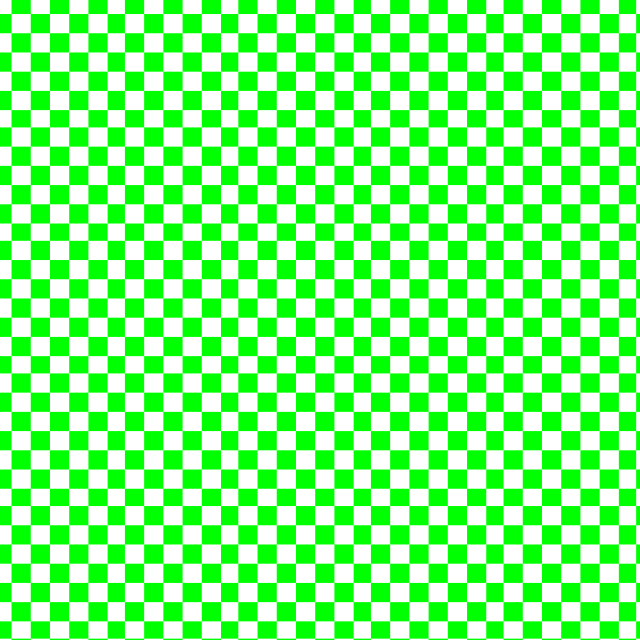
Give the GLSL for this pattern, as a WebGL 1 fragment shader.

```glsl
precision highp float;

uniform vec2 u_resolution;

const vec3 WHITE = vec3(1.0);
const vec3 GREEN = vec3(0.0, 1.0, 0.0);
const float GRID_STEPS = 333.0;          // snapping steps across the canvas
const float CELL_SIZE = 9.852;           // mean checker side, in steps
const float FIRST_EDGE = 5.76;           // first edge before snapping, in steps
const vec2 OFFSET = vec2(0.0, 1.3);      // board offset from the top left, in steps

// Signed square wave per axis, flipping at edges snapped to whole steps,
// so that an occasional row or column is slightly narrower.
vec2 snappedWave(vec2 p, vec2 pixelSize) {
  vec2 index = floor((p - FIRST_EDGE) / CELL_SIZE + 0.5);
  vec2 edge = ceil(index * CELL_SIZE + FIRST_EDGE);
  vec2 direction = 1.0 - 2.0 * mod(index, 2.0);
  return direction * clamp(2.0 * (p - edge) / pixelSize, -1.0, 1.0);
}

void main() {
  // Canvas position in steps, measured from the top left
  vec2 uv = gl_FragCoord.xy / u_resolution;
  vec2 p = vec2(uv.x, 1.0 - uv.y) * GRID_STEPS - OFFSET;

  // The product of both waves gives the smoothed checker
  vec2 wave = snappedWave(p, GRID_STEPS / u_resolution);
  float whiteAmount = 0.5 + 0.5 * wave.x * wave.y;
  gl_FragColor = vec4(mix(GREEN, WHITE, whiteAmount), 1.0);
}
```
